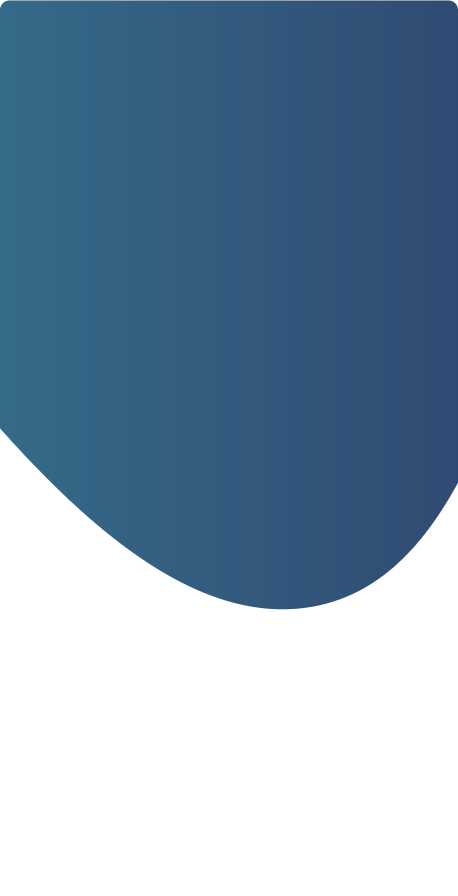
This background is drawn by a Shadertoy shader. Its source:

```glsl
const vec3 TEAL = vec3(0.209, 0.416, 0.537);
const vec3 NAVY = vec3(0.190, 0.294, 0.451);
const vec3 PAPER = vec3(1.0);

// Signed distance to a box with rounded corners
float roundedBox(vec2 p, vec2 halfSize, float radius) {
    vec2 q = abs(p) - halfSize + radius;
    return length(max(q, 0.0)) + min(max(q.x, q.y), 0.0) - radius;
}

// Height (x) and slope (y) of the bowl, lowest at the given point
vec2 bowl(float x, vec2 lowest) {
    float s = x - lowest.x;
    float lift = max(s, 0.0);
    float height = lowest.y + 1.292 * s * s + 0.412 * s * s * s + 2.96 * pow(lift, 4.0);
    float slope = 2.584 * s + 1.236 * s * s + 11.84 * lift * lift * lift;
    return vec2(height, slope);
}

// Approximate signed distance to the curve, negative above it
float bowlDistance(vec2 p, vec2 lowest) {
    vec2 curve = bowl(p.x, lowest);
    return (curve.x - p.y) / sqrt(1.0 + curve.y * curve.y);
}

float coverage(float dist, float pixel) {
    return clamp(0.5 - dist / pixel, 0.0, 1.0);
}

void mainImage(out vec4 fragColor, in vec2 fragCoord) {
    // Canvas width is one unit
    float pixel = 1.0 / iResolution.x;
    vec2 p = fragCoord * pixel;
    vec2 size = vec2(1.0, iResolution.y * pixel);

    // Card with a hairline gap along the top
    vec2 halfSize = 0.5 * size - vec2(0.0, 0.001);
    float card = roundedBox(p - 0.5 * size, halfSize, 0.021);

    // Curved panel, placed relative to the canvas height
    float panel = bowlDistance(p, vec2(0.617, 0.320 * size.y));
    float mask = coverage(max(card, panel), pixel);

    // Horizontal blend across the panel
    vec3 panelColor = mix(TEAL, NAVY, p.x);
    fragColor = vec4(mix(PAPER, panelColor, mask), 1.0);
}
```
